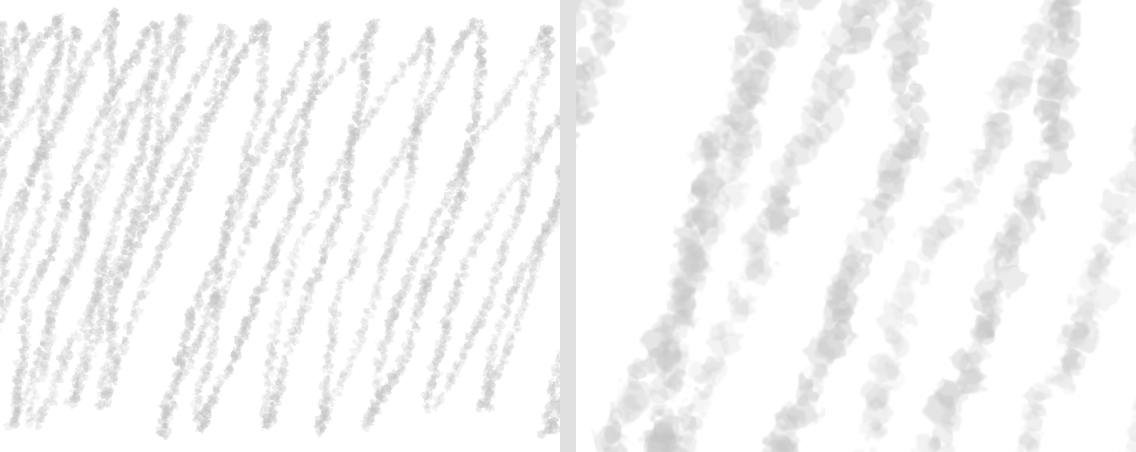
Left, the full canvas; right, a detail of the centre.
This pattern is drawn by a Shadertoy shader. Its source:

```glsl
// Slanted zigzag scribble of soft grey chalk dabs on white paper.

const vec3 PAPER = vec3(1.0);
const vec3 CHALK = vec3(0.755);
const float DAB_SPACING = 0.006;
const float DAB_RADIUS = 0.0112;

float hash(vec2 p) {
    vec3 q = fract(vec3(p.xyx) * 0.1031);
    q += dot(q, q.yzx + 33.33);
    return fract((q.x + q.y) * q.z);
}

float noise(vec2 p) {
    vec2 cell = floor(p), f = fract(p);
    f = f * f * (3.0 - 2.0 * f);
    return mix(mix(hash(cell), hash(cell + vec2(1, 0)), f.x),
               mix(hash(cell + vec2(0, 1)), hash(cell + vec2(1, 1)), f.x), f.y);
}

// Turning points of the zigzag; spacing widens to the right.
vec2 topTurn(float i) {
    float late = smoothstep(11.0, 13.0, i);
    float x = 0.12 + 0.06 * i + 0.0035 * i * i - 0.15 * late;
    return vec2(x + 0.03 * (hash(vec2(i + 20.0, 3.0)) - 0.5),
                0.975 - 0.04 * hash(vec2(i + 20.0, 7.0)) - 0.3 * late);
}

vec2 bottomTurn(float i) {
    float x = 0.12 + 0.06 * i + 0.0035 * i * i - 0.26;
    return vec2(x + 0.06 * (hash(vec2(i + 20.0, 11.0)) - 0.5),
                0.02 + 0.085 * hash(vec2(i + 20.0, 13.0)));
}

// Horizontal position of a stroke at height y, bowed left or right.
float strokeX(float y, vec2 foot, vec2 tip, float bowLeft, float seed) {
    float s = clamp((y - foot.y) / (tip.y - foot.y), 0.0, 1.0);
    float power = 1.25 + 0.65 * hash(vec2(seed, 5.0));
    float bow = mix(1.0 - pow(1.0 - s, power), pow(s, power), bowLeft);
    float wobble = noise(vec2(y * 9.0, seed)) - 0.5;
    return mix(foot.x, tip.x, bow) + 0.026 * wobble;
}

// Share of the paper left bare by one ragged, translucent dab.
float dabGap(vec2 p, vec2 centre, float radius, float opacity, float seed) {
    float ragged = noise(p * 190.0 + seed * 17.0) - 0.5;
    float d = length(p - centre) + 0.008 * ragged;
    return 1.0 - opacity * (1.0 - smoothstep(radius - 0.0045, radius, d));
}

// Share of the paper left bare by a whole stroke of jittered dabs.
float strokeGap(vec2 p, vec2 foot, vec2 tip, float bowLeft, float seed) {
    if (p.y < foot.y - 0.03 || p.y > tip.y + 0.03) return 1.0;
    if (abs(p.x - strokeX(p.y, foot, tip, bowLeft, seed)) > 0.06) return 1.0;

    float gap = 1.0;
    float base = floor(p.y / DAB_SPACING);
    float weight = 0.75 + 0.35 * hash(vec2(seed, 9.0));
    for (float k = -4.0; k <= 4.0; k++) {
        float id = base + k;
        float y = id * DAB_SPACING;
        if (y < foot.y || y > tip.y) continue;

        // Hand pressure drifts along the stroke and rises at the top.
        float s = (y - foot.y) / (tip.y - foot.y);
        float pressure = weight * (0.65 + 0.6 * noise(vec2(y * 14.0, seed + 40.0)))
                       + 0.3 * smoothstep(0.9, 1.0, s);

        vec2 key = vec2(id + 10.0, seed);
        vec2 jitter = vec2(hash(key), hash(key + 71.0)) - 0.5;
        vec2 centre = vec2(strokeX(y, foot, tip, bowLeft, seed), y)
                    + jitter * vec2(0.015, 0.009);
        float size = DAB_RADIUS * (0.6 + 0.5 * hash(key + 131.0))
                   * mix(0.8, 1.1, clamp(pressure, 0.0, 1.0));
        float opacity = clamp((0.2 + 0.24 * hash(key + 197.0)) * pressure, 0.0, 0.5);
        gap *= dabGap(p, centre, size, opacity, hash(key + 251.0));
    }
    return gap;
}

void mainImage(out vec4 fragColor, in vec2 fragCoord) {
    vec2 p = fragCoord / iResolution.y;

    // Each turn draws one stroke down and one back up to the next top.
    float gap = 1.0;
    for (float i = -2.0; i <= 15.0; i++) {
        vec2 foot = bottomTurn(i);
        float seed = 2.0 * i + 50.0;
        gap *= strokeGap(p, foot, topTurn(i), 0.0, seed);
        gap *= strokeGap(p, foot, topTurn(i + 1.0), 1.0, seed + 1.0);
    }

    fragColor = vec4(mix(CHALK, PAPER, gap), 1.0);
}
```
